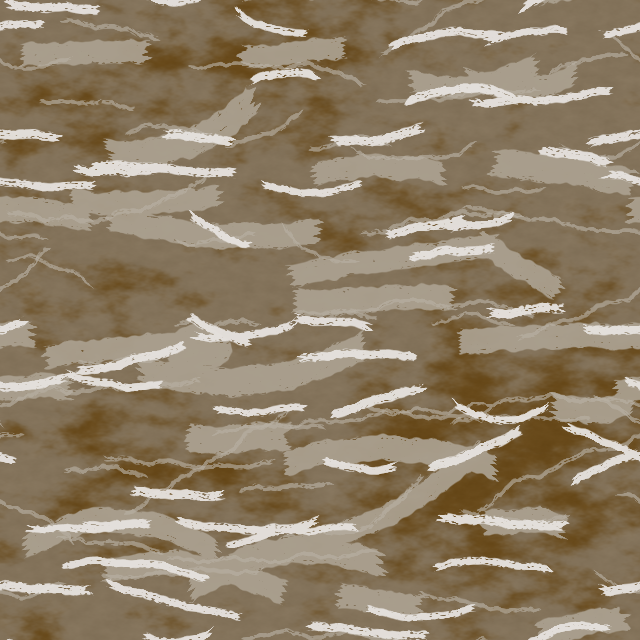
A Shadertoy shader for this pattern:

```glsl
const float TAU = 6.2831853;

vec4 hash4(vec2 p) {
    vec4 q = fract(p.xyxy * vec4(0.1031, 0.1030, 0.0973, 0.1099));
    q += dot(q, q.wzxy + 33.33);
    return fract((q.xxyz + q.yzzw) * q.zywx);
}

float cornerSlope(vec2 cell, vec2 offset) {
    float a = TAU * hash4(cell).x;
    return dot(vec2(cos(a), sin(a)), offset);
}

float gradientNoise(vec2 p) {
    vec2 i = floor(p), f = p - i;
    vec2 w = f * f * f * (f * (f * 6.0 - 15.0) + 10.0);
    vec2 e = vec2(1, 0);
    return mix(mix(cornerSlope(i, f), cornerSlope(i + e.xy, f - e.xy), w.x),
               mix(cornerSlope(i + e.yx, f - e.yx), cornerSlope(i + e.xx, f - e.xx), w.x), w.y);
}

float fbm(vec2 p) {
    float sum = 0.0, gain = 0.6;
    for (int i = 0; i < 5; i++) {
        sum += gain * gradientNoise(p);
        p = mat2(1.9, 0.4, -0.4, 1.9) * p + 17.3;
        gain *= 0.6;
    }
    return sum;
}

// Paint cover in brush space: dry bristle streaks and grain inside a ragged outline
float bristles(vec2 p, float outline, float across, float wetness, float seed) {
    float px = 1.0 / iResolution.y;
    float streak = gradientNoise(vec2(p.x * 22.0, p.y * 330.0) + seed * 7.1);
    float grain = gradientNoise(p * vec2(170, 330) + seed * 3.7);
    float ink = wetness - 0.28 * pow(abs(across), 3.0) + 0.55 * streak + 0.55 * grain;
    return smoothstep(-px, px, outline) * smoothstep(-0.1, 0.12, ink);
}

// One bent, tilted stroke that wraps around the canvas
float stroke(vec2 uv, float id, vec2 lengthRange, float halfWidth, float wobble, float wetness) {
    vec4 r = hash4(vec2(id, 4.7)), s = hash4(vec2(id, 91.3));
    vec2 centre = fract(id * vec2(0.7549, 0.5698) + 0.12 * r.xy);
    vec2 p = fract(uv - centre + 0.5) - 0.5;
    float halfLength = mix(lengthRange.x, lengthRange.y, r.z * r.z);
    if (length(p) > halfLength * 1.25 + halfWidth + 0.02) return 0.0;

    float t = 2.0 * r.w - 1.0;
    float tilt = 0.18 * t + 0.42 * t * t * t * t * t + 0.03;
    p = mat2(cos(tilt), -sin(tilt), sin(tilt), cos(tilt)) * p;
    float along = p.x / halfLength, bend = 2.0 * s.x - 1.0;
    p.y += halfLength * 0.3 * bend * abs(bend) * (along * along - 0.4);
    p.y += wobble * (gradientNoise(vec2(p.x * 18.0, id * 5.3))
                   + 0.3 * gradientNoise(vec2(p.x * 75.0, id * 8.9)));

    float width = halfWidth * mix(0.85, 1.15, s.y);
    float across = p.y / width;
    float side = width * (1.0 + 0.25 * gradientNoise(vec2(p.x * 70.0, id + sign(p.y) * 0.4))) - abs(p.y);
    float ends = halfLength - abs(p.x)
               + 0.018 * gradientNoise(vec2(p.y * 190.0, id * 3.1 + sign(p.x) * 0.37));
    return bristles(p, min(side, ends), across, wetness, id);
}

// Round scrubbed spot
float dab(vec2 uv, vec2 centre) {
    vec2 p = uv - centre;
    float a = atan(p.y, p.x);
    float radius = 0.049 + 0.003 * cos(3.0 * a + 1.0) + 0.003 * gradientNoise(p * 90.0);
    float d = length(p * vec2(0.94, 1.4));
    return bristles(p, radius - d, d / radius, 0.55, 5.0);
}

vec3 ground(vec2 uv) {
    float mottle = fbm(uv * vec2(9, 17));
    float drift = gradientNoise(uv * vec2(2.3, 3.6) + 8.4);
    float hollow = exp(-dot((uv - vec2(0.68, 0.25)) * vec2(2.3, 6), (uv - vec2(0.68, 0.25)) * vec2(2.3, 6)));
    float stain = smoothstep(0.02, 0.72, mottle + 0.45 * drift + 0.4 * hollow + 0.1);
    vec3 color = mix(vec3(0.515, 0.45, 0.355), vec3(0.405, 0.285, 0.10), stain);
    return color + 0.035 * fbm(uv * vec2(30, 52) + 3.0);
}

void mainImage(out vec4 fragColor, in vec2 fragCoord) {
    vec2 uv = fragCoord / iResolution.y;
    vec3 color = ground(uv);

    // Broad beige sweeps
    float beige = dab(uv, vec2(0.308, 0.456));
    for (int i = 0; i < 27; i++)
        beige = max(beige, stroke(uv, float(i) + 1.0, vec2(0.06, 0.18), 0.0195, 0.007, 0.52));
    color = mix(color, vec3(0.67, 0.63, 0.565), 0.93 * beige);

    // Thin chalk lines
    for (int i = 0; i < 46; i++) {
        float chalk = stroke(uv, float(i) + 60.0, vec2(0.06, 0.18), 0.0037, 0.016, 0.27);
        color = mix(color, vec3(0.72, 0.69, 0.64), 0.65 * chalk);
    }

    // Short white strokes
    float white = 0.0;
    for (int i = 0; i < 50; i++)
        white = max(white, stroke(uv, float(i) + 130.0, vec2(0.05, 0.115), 0.0068, 0.008, 0.33));
    color = mix(color, vec3(0.90, 0.885, 0.87), 0.96 * white);

    fragColor = vec4(color, 1.0);
}
```
